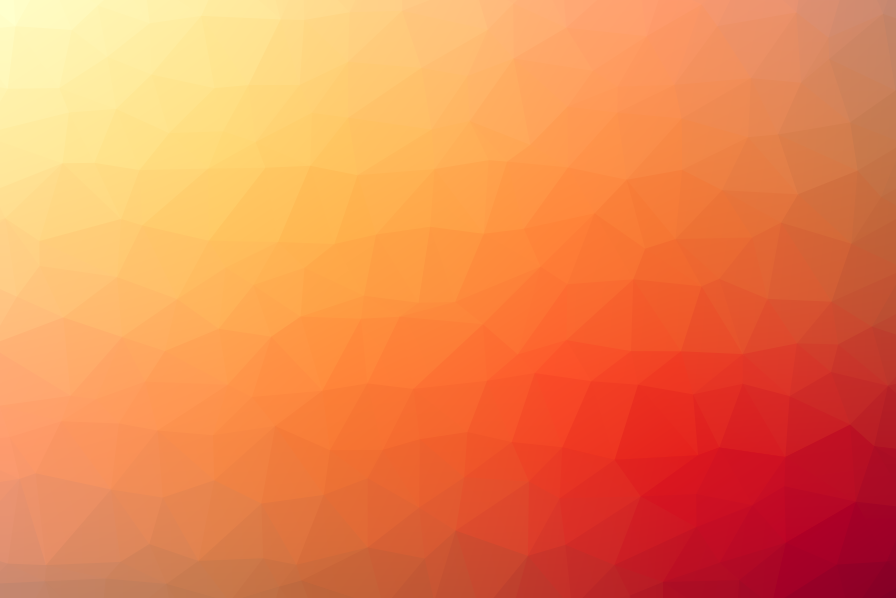
This background is drawn by a Shadertoy shader. Its source:

```glsl
// Low-poly triangle mesh shaded from pale yellow through orange to deep red.

// Sine-free hash: two values in 0..1 per grid point
vec2 hash22(vec2 p) {
    vec3 q = fract(p.xyx * vec3(0.1031, 0.1030, 0.0973));
    q += dot(q, q.yzx + 33.33);
    return fract((q.xx + q.yz) * q.zy);
}

float cross2(vec2 a, vec2 b) { return a.x * b.y - a.y * b.x; }

vec2 meshPoint(vec2 cell) { return cell + 0.76 * (hash22(cell + 57.0) - 0.5); }

// Linear RGB to XYZ
const mat3 TO_XYZ = mat3(0.412, 0.213, 0.019,
                         0.358, 0.715, 0.119,
                         0.180, 0.072, 0.951);

// Cube-root XYZ gives perceptually even blends
vec3 toPerceptual(vec3 rgb) {
    return pow(TO_XYZ * pow(rgb, vec3(2.2)), vec3(1.0 / 3.0));
}

vec3 toDisplay(vec3 c) {
    return pow(clamp(inverse(TO_XYZ) * (c * c * c), 0.0, 1.0), vec3(1.0 / 2.2));
}

// Warm colour ramp, t in 0..1
vec3 warmRamp(float t) {
    vec3 stops[9] = vec3[9](
        vec3(1.00, 1.00, 0.80), vec3(1.00, 0.93, 0.63), vec3(1.00, 0.85, 0.46),
        vec3(1.00, 0.70, 0.30), vec3(0.99, 0.55, 0.24), vec3(0.99, 0.31, 0.16),
        vec3(0.89, 0.10, 0.11), vec3(0.74, 0.00, 0.15), vec3(0.50, 0.00, 0.15));
    float s = clamp(t, 0.0, 1.0) * 8.0;
    int i = min(int(s), 7);
    return mix(toPerceptual(stops[i]), toPerceptual(stops[i + 1]), s - float(i));
}

// Signed distance inside the edge a-b of a counter-clockwise triangle
float edgeDistance(vec2 p, vec2 a, vec2 b) {
    return cross2(b - a, p - a) / max(length(b - a), 1e-4);
}

// Adds a triangle's centre (xy) and weight (z), by its coverage of p
void addTriangle(vec2 p, vec2 a, vec2 b, vec2 c, float pixel, inout vec3 sum) {
    float d = min(edgeDistance(p, a, b), min(edgeDistance(p, b, c), edgeDistance(p, c, a)));
    sum += clamp(0.5 + d / pixel, 0.0, 1.0) * vec3((a + b + c) / 3.0, 1.0);
}

void mainImage(out vec4 fragColor, in vec2 fragCoord) {
    float rows = 11.4;
    float pixel = rows / iResolution.y;
    vec2 p = fragCoord * pixel;

    // Find the covering triangle among the nearby jittered quads
    vec3 sum = vec3(0.0);
    for (int y = -1; y <= 1; y++) {
        for (int x = -1; x <= 1; x++) {
            vec2 cell = floor(p) + vec2(x, y);
            vec2 a = meshPoint(cell);
            vec2 b = meshPoint(cell + vec2(1, 0));
            vec2 c = meshPoint(cell + vec2(1, 1));
            vec2 d = meshPoint(cell + vec2(0, 1));

            // Delaunay choice: split along a-c if angles b and d total under 180 degrees
            float sinSum = cross2(c - b, a - b) * dot(a - d, c - d)
                         + dot(c - b, a - b) * cross2(a - d, c - d);
            if (sinSum >= 0.0) {
                addTriangle(p, a, b, c, pixel, sum);
                addTriangle(p, a, c, d, pixel, sum);
            } else {
                addTriangle(p, a, b, d, pixel, sum);
                addTriangle(p, b, c, d, pixel, sum);
            }
        }
    }
    vec2 facetCentre = sum.xy / max(sum.z, 1e-4);

    // Facets are mostly flat, with a trace of the smooth gradient
    vec2 uv = mix(p, facetCentre, 0.65) / (pixel * iResolution.xy);
    vec3 shade = mix(warmRamp(uv.x), warmRamp(1.0 - uv.y), 0.5);
    fragColor = vec4(toDisplay(shade), 1.0);
}
```
